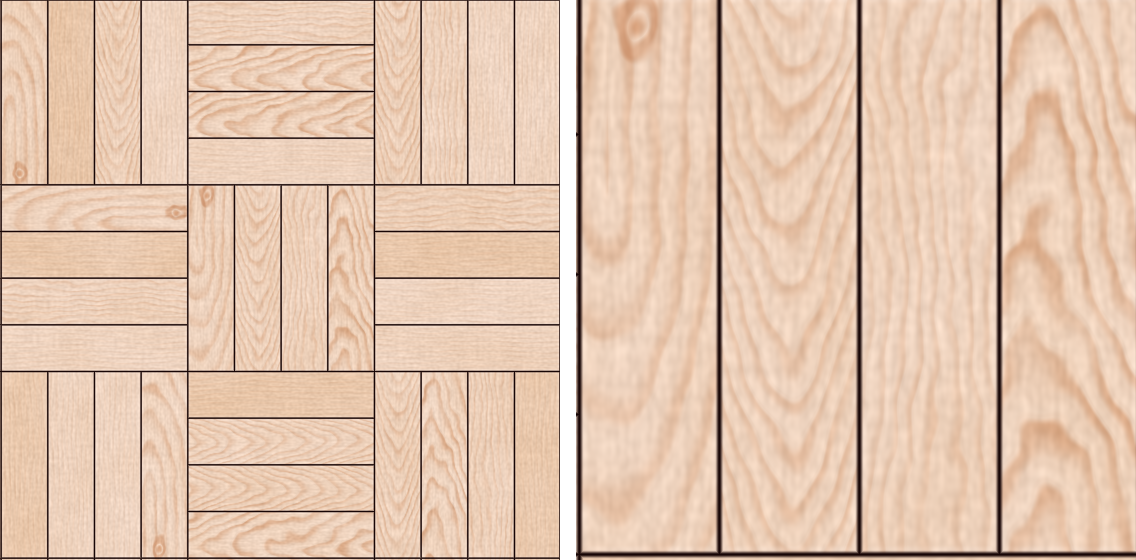
Left, the full canvas; right, a detail of the centre.
Give the GLSL for this texture, as a Shadertoy shader.

```glsl
// Basket-weave parquet: 3 x 3 blocks of four pale planks, alternately upright and lying.
// Each plank picks a grain kind, whose growth rings are level sets of a warped field;
// dark soft joints are drawn from the distance to the plank's edge.

float hash(vec2 p) {
    return fract(sin(dot(p, vec2(127.1, 311.7))) * 43758.5);
}

vec2 gradient(vec2 p) {
    float angle = 6.2832 * hash(p);
    return vec2(cos(angle), sin(angle));
}

// Gradient noise, about -0.7 to 0.7
float noise(vec2 p) {
    vec2 i = floor(p), f = p - i;
    vec2 s = f * f * f * (f * (f * 6.0 - 15.0) + 10.0);
    vec2 e = vec2(0.0, 1.0);
    float low = mix(dot(gradient(i), f), dot(gradient(i + e.yx), f - e.yx), s.x);
    float high = mix(dot(gradient(i + e), f - e), dot(gradient(i + 1.0), f - 1.0), s.x);
    return mix(low, high, s.y);
}

// Grain kinds per block, one digit per plank:
// 1 pale, 2 tan, 3 wavy, 4 cathedral, 5 sweeping arches, 6 knot
const int KINDS[9] = int[9](2116, 5442, 4532, 1326, 6435, 1123, 6241, 1553, 4311);

// Ring field (x) and its contrast (y); w.x runs 0-1 across, w.y 0-4 along
vec2 grain(int kind, vec2 w, vec2 seed) {
    float warp = noise(w * vec2(1.5, 0.6) + seed);
    float ripple = noise(w * vec2(4.0, 3.0) + seed + 9.0);
    if (kind == 4) {
        float x = abs(w.x - 0.5 + 0.12 * noise(vec2(w.y * 0.8, 3.0) + seed));
        return vec2(2.6 * w.y - 9.0 * pow(x * x + 0.003, 0.75) + 0.4 * ripple + 0.4 * warp, 0.5);
    }
    if (kind == 5) {
        float x = w.x - 0.25 + 0.2 * warp;
        return vec2(1.4 * w.y + 4.5 * sqrt(x * x + 0.012) + 0.8 * warp + 0.4 * ripple, 0.75);
    }
    if (kind == 6) {
        vec2 tongue = vec2(w.x - 0.2, 0.35 * min(w.y - 2.6, 0.0));
        return vec2(5.0 * length(tongue) + 0.5 * warp + 0.2 * ripple, 0.5);
    }
    if (kind == 3) return vec2(7.0 * w.x + 1.6 * warp + 0.5 * ripple, 0.36);
    return vec2(9.0 * w.x + 1.2 * warp + 0.15 * ripple, 0.16);
}

vec3 plank(int kind, vec2 w, vec2 seed) {
    // Base tone with mild blotches
    float tone = (kind == 2 ? 0.8 : kind == 1 ? 0.2 : 0.32) + 0.2 * (hash(seed) - 0.5);
    tone += 0.35 * noise(w * vec2(1.3, 0.7) + seed + 4.0);
    vec3 wood = mix(vec3(0.94, 0.842, 0.772), vec3(0.907, 0.77, 0.65), clamp(tone, 0.0, 1.0));

    // Narrow growth rings: a dark line, with a pale one just after it
    vec2 g = grain(kind, w, seed);
    float t = fract(g.x);
    float ring = smoothstep(0.4, 0.8, t) * (1.0 - smoothstep(0.82, 1.0, t));
    ring *= 0.8 + 0.8 * noise(w * vec2(2.0, 1.5) + seed + 7.0);
    wood *= mix(vec3(1.0), vec3(0.91, 0.79, 0.69), ring * g.y);
    float pale = smoothstep(0.0, 0.12, t) * (1.0 - smoothstep(0.12, 0.4, t));
    wood += vec3(0.025, 0.035, 0.04) * pale * g.y;

    // Small soft knot
    if (kind == 6) {
        float r = length((w - vec2(0.4, 3.77)) * vec2(1.0, 0.6));
        r += 0.07 * noise(w * 5.0 + seed);
        float rim = 1.0 - smoothstep(0.01, 0.06, abs(r - 0.11));
        float heart = 1.0 - smoothstep(0.0, 0.08, r);
        wood *= mix(vec3(1.0), vec3(0.9, 0.76, 0.65), max(0.7 * rim, heart));
    }

    // Fine fibres along the plank, short pores and faint bands across it
    wood += 0.045 * noise(w * vec2(20.0, 2.5) + seed);
    wood += 0.045 * noise(w * vec2(19.0, 12.0) + seed + 3.0);
    wood += 0.015 * noise(w * vec2(1.5, 13.0) + seed);
    return wood;
}

void mainImage(out vec4 fragColor, in vec2 fragCoord) {
    vec2 p = fragCoord / iResolution.xy;

    // Block, then plank within the block
    vec2 q = 3.0 * (p - vec2(0.002, 0.0033));
    vec2 cell = clamp(floor(q), 0.0, 2.0);
    bool upright = mod(cell.x + cell.y, 2.0) < 0.5;
    vec2 w = 4.0 * (upright ? q - cell : (q - cell).yx);
    float index = clamp(floor(w.x), 0.0, 3.0);
    w.x -= index;
    int place = int(pow(10.0, 3.0 - index) + 0.5);
    int kind = (KINDS[int(cell.x + 3.0 * cell.y)] / place) % 10;

    // Distance to the nearest joint or outer border, in canvas units
    vec2 inset = min(abs(w), abs(vec2(1.0, 4.0) - w)) / 12.0;
    float d = min(min(inset.x, inset.y), min(1.0 - p.x, 1.0 - p.y));

    // Turn some planks end to end
    bool turned = kind == 6 ? upright && cell.x < 0.5 : !upright;
    if (turned) w.y = 4.0 - w.y;
    vec2 seed = 17.0 * cell + vec2(5.3 * index, 2.7 * index);
    vec3 color = plank(kind, w, seed);

    // Faint pale bevel beside the dark joint
    color += vec3(0.015, 0.025, 0.035) * (1.0 - smoothstep(0.003, 0.006, d));
    float soft = max(0.0027, 1.2 / iResolution.y);
    color = mix(vec3(0.09, 0.02, 0.02), color, smoothstep(0.0, soft, d));
    fragColor = vec4(clamp(color, 0.0, 1.0), 1.0);
}
```
